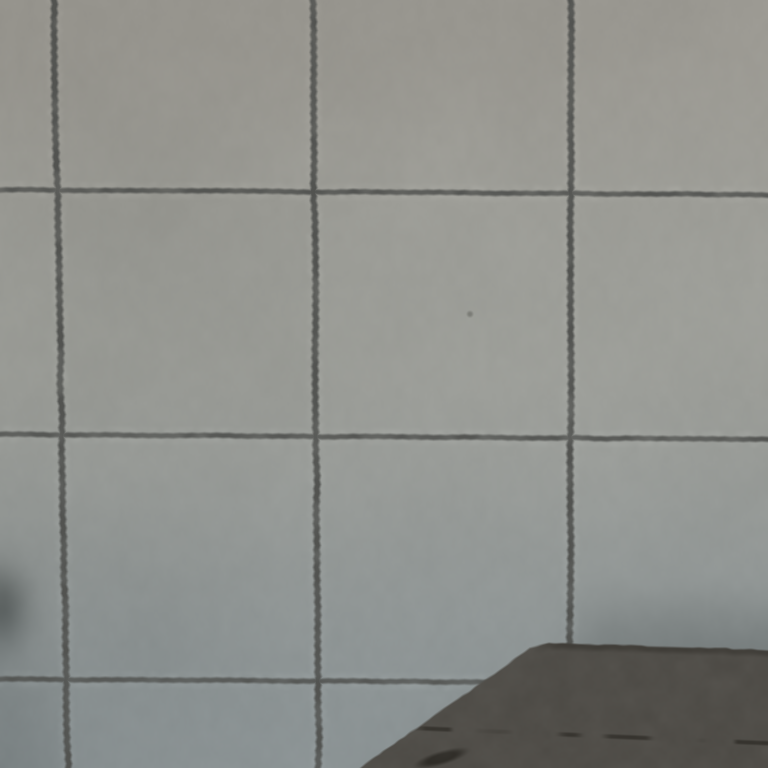
A three.js fragment shader for this texture:

```glsl
// Pale square wall tiles with thin dark grout, soft shading and a dark box in the lower right corner.
varying vec2 vUv;

float hash(vec2 p) {
  vec3 q = fract(vec3(p.xyx) * 0.1031);
  q += dot(q, q.yzx + 33.33);
  return fract((q.x + q.y) * q.z);
}

float noise(vec2 p) {
  vec2 i = floor(p);
  vec2 f = fract(p);
  f = f * f * (3.0 - 2.0 * f);
  return mix(mix(hash(i), hash(i + vec2(1.0, 0.0)), f.x),
             mix(hash(i + vec2(0.0, 1.0)), hash(i + 1.0), f.x), f.y);
}

float fbm(vec2 p) {
  float sum = 0.0;
  float weight = 0.5;
  for (int i = 0; i < 4; i++) {
    sum += weight * noise(p);
    p = p * 2.03 + 17.0;
    weight *= 0.5;
  }
  return sum;
}

// Distance to the nearest line of a repeat, with the gap measured in canvas units
float lineDistance(float cell, float gap) {
  return abs(fract(cell + 0.5) - 0.5) * gap;
}

// Signed distance to an edge through a and b, positive on its left side
float edgeSide(vec2 p, vec2 a, vec2 b) {
  vec2 d = normalize(b - a);
  return d.x * (p.y - a.y) - d.y * (p.x - a.x);
}

void main() {
  vec2 uv = vUv;

  // Wall: warm grey above, cool grey below, mottled
  vec3 color = mix(vec3(0.535, 0.565, 0.57), vec3(0.605, 0.61, 0.588), smoothstep(0.0, 0.6, uv.y));
  color = mix(color, vec3(0.595, 0.587, 0.56), smoothstep(0.55, 1.0, uv.y));
  color += 0.035 * (fbm(uv * 5.0) - 0.47) + 0.018 * (fbm(uv * vec2(75.0, 55.0)) - 0.47);
  color += 0.02 * smoothstep(0.0, 0.65, uv.x) - 0.01;

  // Soft shadows at the left edge and above the box
  color -= 0.17 * exp(-dot((uv - vec2(0.0, 0.21)) * vec2(28.0, 20.0), (uv - vec2(0.0, 0.21)) * vec2(28.0, 20.0)));
  color -= 0.08 * smoothstep(0.70, 0.80, uv.x) * smoothstep(0.26, 0.15, uv.y);
  color -= 0.035 * smoothstep(0.12, 0.0, uv.x) * smoothstep(0.4, 0.1, uv.y);

  // Tile cells, leaning slightly, with fine stepped wobble along the joints
  float gapX = mix(0.327, 0.337, uv.y);
  float step1 = abs(fract(uv.y * 88.0) - 0.5) - 0.25;
  float step2 = abs(fract(uv.x * 62.0) - 0.5) - 0.25;
  float wobbleX = 0.0026 * (noise(vec2(uv.y * 24.0, uv.x * 3.0)) - 0.5) + 0.003 * step1;
  float wobbleY = 0.0016 * (noise(vec2(uv.x * 28.0, uv.y * 3.0 + 9.0)) - 0.5) + 0.0012 * step2;
  vec2 cell = vec2((uv.x + wobbleX - mix(0.0885, 0.0700, uv.y)) / gapX,
                   (uv.y + wobbleY - 0.1159 + 0.0065 * uv.x) / 0.3185);
  color += 0.012 * (hash(floor(cell) + 20.0) - 0.5);

  // Grout, with a faint light rim beside it
  float distX = lineDistance(cell.x, gapX);
  float distY = lineDistance(cell.y, 0.3185);
  float rim = smoothstep(0.014, 0.006, min(distX, distY));
  color += 0.025 * rim * noise(uv * 110.0);
  float wear = 0.78 + 0.3 * noise(uv * 65.0);
  float groutX = smoothstep(0.0066, 0.0014, distX) * wear;
  float groutY = smoothstep(0.0056, 0.0010, distY) * wear * 0.92;
  color = mix(color, vec3(0.32, 0.325, 0.315), clamp(max(groutX, groutY), 0.0, 1.0));

  // Small speck on the middle tile
  color -= 0.13 * smoothstep(0.006, 0.001, length(uv - vec2(0.612, 0.591)));

  // Dark box: sloping side, bevelled corner and nearly level top
  float ragged = 0.002 * (noise(uv * 90.0) - 0.5);
  float slope = edgeSide(uv, vec2(0.469, 0.0), vec2(0.690, 0.156));
  float bevel = edgeSide(uv, vec2(0.690, 0.156), vec2(0.715, 0.163));
  float top = edgeSide(uv, vec2(0.715, 0.163), vec2(1.0, 0.154));
  float box = max(slope, max(bevel, top)) + ragged;
  vec3 boxColor = vec3(0.315, 0.305, 0.285) + 0.035 * (fbm(uv * 45.0) - 0.47);
  boxColor -= 0.06 * smoothstep(0.009, 0.0, abs(box + 0.003)) * smoothstep(0.69, 0.73, uv.x);

  // Broken seam and a short dark notch on the box
  float seam = smoothstep(0.0045, 0.0008, abs(uv.y - 0.052 + 0.043 * (uv.x - 0.54)));
  boxColor -= 0.10 * seam * smoothstep(0.25, 0.7, noise(vec2(uv.x * 35.0, 4.0)));
  vec2 notch = (uv - vec2(0.575, 0.013)) * mat2(0.96, 0.28, -0.28, 0.96);
  boxColor -= 0.12 * smoothstep(1.3, 0.5, length(notch / vec2(0.032, 0.008)));
  color = mix(color, boxColor, smoothstep(0.002, -0.002, box));

  gl_FragColor = vec4(color, 1.0);
}
```
